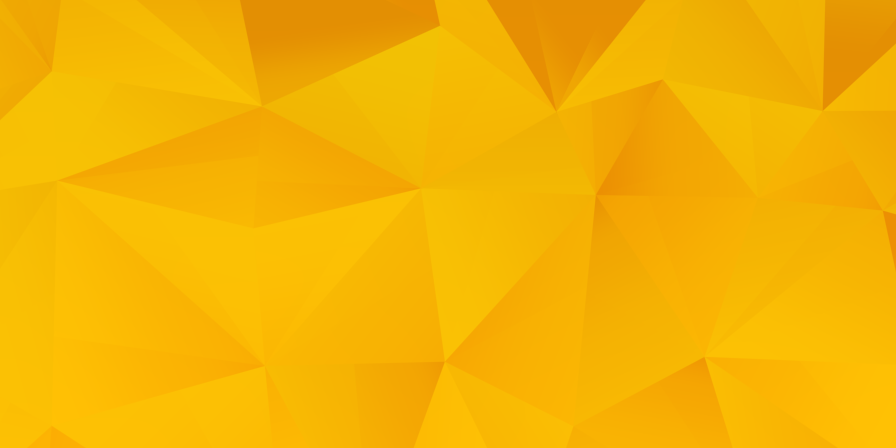
A WebGL 2 fragment shader for this background:

```glsl
#version 300 es
precision highp float;
// Low-poly backdrop of golden facets: a jittered grid of points is split into
// triangles, each shaded with its own tone, a soft gradient and a faint fold.
// Tones grow lighter and calmer towards the lower left.

uniform vec2 u_resolution;
out vec4 fragColor;

const float ROWS = 2.9;      // grid cells per canvas height
const float JITTER = 0.7;    // full range of point displacement, in cells
const vec2 GRID_SHIFT = vec2(3.4, 5.6);

const vec3 AMBER  = vec3(0.92, 0.56, 0.01);
const vec3 ORANGE = vec3(0.95, 0.65, 0.01);
const vec3 GOLD   = vec3(0.96, 0.70, 0.01);
const vec3 YELLOW = vec3(0.975, 0.755, 0.015);

float hash(vec2 p) {
    return fract(sin(dot(p, vec2(127.1, 311.7))) * 43758.5);
}

float cross2(vec2 a, vec2 b) {
    return a.x * b.y - a.y * b.x;
}

// Grid point displaced at random
vec2 gridPoint(vec2 id) {
    return id + JITTER * (vec2(hash(id), hash(id + 71.3)) - 0.5);
}

// Signed distance to the line a-b, positive on its left
float lineSide(vec2 p, vec2 a, vec2 b) {
    return cross2(normalize(b - a), p - a);
}

// Antialiased coverage of a counter-clockwise triangle
float triangleMask(vec2 p, vec2 a, vec2 b, vec2 c, float blur) {
    float inside = min(lineSide(p, a, b), min(lineSide(p, b, c), lineSide(p, c, a)));
    return smoothstep(-blur, blur, inside);
}

// Smaller area of the two triangles made by the diagonal a-c
float splitQuality(vec2 a, vec2 b, vec2 c, vec2 d) {
    return min(cross2(b - a, c - a), cross2(c - a, d - a));
}

// Tone 0..1 to colour, dark to light
vec3 toneRamp(float tone) {
    vec3 color = mix(AMBER, ORANGE, smoothstep(0.0, 0.22, tone));
    color = mix(color, GOLD, smoothstep(0.18, 0.52, tone));
    return mix(color, YELLOW, smoothstep(0.45, 0.95, tone));
}

// Colour of one facet at p; uv is in canvas heights
vec3 facetColor(vec2 p, vec2 uv, vec2 a, vec2 b, vec2 c, vec2 seed, float blur) {
    vec2 center = (a + b + c) / 3.0;

    // Own tone, with more contrast near the top
    float contrast = mix(0.5, 1.0, clamp(uv.y, 0.0, 1.0));
    float tone = 0.53 + contrast * (hash(seed + 11.7) - 0.5);
    tone += 0.32 * (0.5 - uv.y) + 0.12 * (1.0 - uv.x);

    // Gradient along a random direction
    float angle = 6.2832 * hash(seed + 23.1);
    tone += 0.42 * dot(p - center, vec2(cos(angle), sin(angle)));

    // Faint fold from one corner to the opposite edge
    vec2 foldEnd = mix(b, c, 0.3 + 0.4 * hash(seed + 37.9));
    float fold = smoothstep(-blur, blur, lineSide(p, a, foldEnd)) - 0.5;
    tone += 0.26 * (hash(seed + 41.3) - 0.5) * fold;

    // Slight hue drift: olive above, warm below
    vec3 color = toneRamp(clamp(tone, 0.0, 1.0));
    color.r += 0.04 * (0.5 - uv.y) + 0.025 * (hash(seed + 53.9) - 0.5);
    return color;
}

void main() {
    vec2 uv = gl_FragCoord.xy / u_resolution.y;
    vec2 p = uv * ROWS + GRID_SHIFT;
    float blur = 0.8 * ROWS / u_resolution.y;

    // Blend the facets of all nearby cells by coverage
    vec3 colorSum = vec3(0.0);
    float maskSum = 0.0;
    for (int y = -1; y <= 1; y++) {
        for (int x = -1; x <= 1; x++) {
            vec2 id = floor(p) + vec2(x, y);
            vec2 a = gridPoint(id);
            vec2 b = gridPoint(id + vec2(1.0, 0.0));
            vec2 c = gridPoint(id + vec2(1.0, 1.0));
            vec2 d = gridPoint(id + vec2(0.0, 1.0));

            // Random diagonal, unless one gives a folded or thin triangle
            float qualityAC = splitQuality(a, b, c, d);
            float qualityBD = splitQuality(b, c, d, a);
            bool bothGood = min(qualityAC, qualityBD) > 0.2;
            bool flip = bothGood ? hash(id + 5.3) > 0.5 : qualityBD > qualityAC;
            if (flip) {
                vec2 first = a;
                a = b; b = c; c = d; d = first;
            }

            float lower = triangleMask(p, a, b, c, blur);
            float upper = triangleMask(p, a, c, d, blur);
            colorSum += lower * facetColor(p, uv, a, b, c, id, blur);
            colorSum += upper * facetColor(p, uv, a, c, d, id + 97.5, blur);
            maskSum += lower + upper;
        }
    }
    fragColor = vec4(colorSum / max(maskSum, 0.0001), 1.0);
}
```
